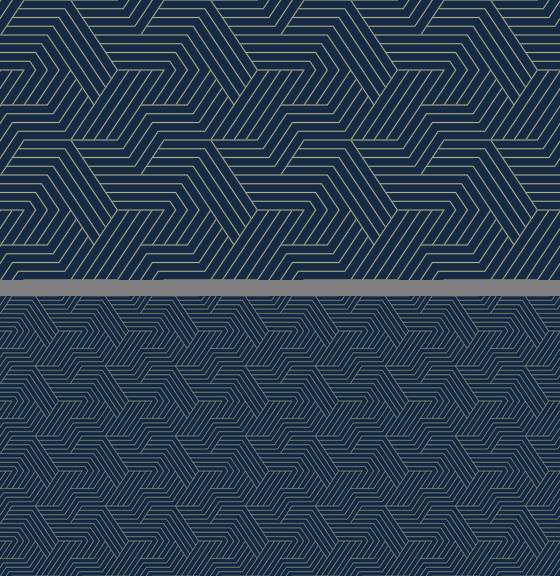
Top, the tile; bottom, the same tile 2 across and 2 down.
Reproduce this pattern procedurally as a WebGL 2 fragment shader.

```glsl
#version 300 es
precision highp float;

uniform vec2 u_resolution;
out vec4 outColor;

const vec2 REPEATS = vec2(4.0, 2.0);      // tiles across and down
const vec2 GRID = vec2(12.0, 16.0);       // lattice steps in one tile
const vec2 HUB_OFFSET = vec2(0.505, 0.0); // position of the hub in a tile
const float LINE_WIDTH = 0.0073;          // in tile widths
const float EDGE_SOFTNESS = 0.75;         // in output samples
const vec3 NAVY = vec3(0.085, 0.163, 0.262);
const vec3 PALE_GOLD = vec3(0.70, 0.72, 0.56);

// Distance to a segment given in lattice steps, wrapped around the tile
float segmentDistance(vec2 p, vec2 a, vec2 b) {
    vec2 halfSpan = 0.5 * (b - a) / GRID;
    vec2 d = p - 0.5 * (a + b) / GRID;
    d -= round(d);
    float t = dot(d, halfSpan) / max(dot(halfSpan, halfSpan), 1e-6);
    return length(d - halfSpan * clamp(t, -1.0, 1.0));
}

// Distance to a path of three joined segments
float pathDistance(vec2 p, vec2 a, vec2 b, vec2 c, vec2 d) {
    return min(segmentDistance(p, a, b),
               min(segmentDistance(p, b, c), segmentDistance(p, c, d)));
}

float wovenLines(vec2 p) {
    float dist = 1.0;

    for (int i = 0; i <= 4; i++) {
        float k = float(i);
        float h = 0.5 * k;

        // Stepped ribbon
        vec2 bend = vec2(10.0 + h, k - 4.0);
        dist = min(dist, pathDistance(p, vec2(h, k), vec2(4.0 + h, k),
                                      vec2(6.0 + h, k - 4.0), bend));
        dist = min(dist, segmentDistance(p, bend, vec2(12.0 + h, k - 8.0)));

        // Rising band
        dist = min(dist, segmentDistance(p, vec2(k, 0.0), vec2(4.0 + k, -8.0)));

        // Falling band, folded out of the horizontals
        vec2 fold = vec2(12.0 - h, k);
        dist = min(dist, segmentDistance(p, vec2(8.0 - h, k), fold));
        dist = min(dist, segmentDistance(p, fold, vec2(16.0 - h, k + 8.0)));
    }

    // Nested arrowheads
    for (int i = 5; i <= 8; i++) {
        float k = float(i);
        float h = 0.5 * k;
        dist = min(dist, pathDistance(p, vec2(h, k), vec2(12.0 - h, k),
                                      vec2(16.0 - k, 8.0), vec2(14.0 - k, 12.0)));
    }
    return dist;
}

void main() {
    vec2 uv = gl_FragCoord.xy / u_resolution;
    vec2 tile = vec2(uv.x, 1.0 - uv.y) * REPEATS - HUB_OFFSET;

    float soft = EDGE_SOFTNESS * REPEATS.y / u_resolution.y;
    float halfWidth = 0.5 * LINE_WIDTH;
    float line = 1.0 - smoothstep(halfWidth - soft, halfWidth + soft, wovenLines(tile));

    outColor = vec4(mix(NAVY, PALE_GOLD, line), 1.0);
}
```
